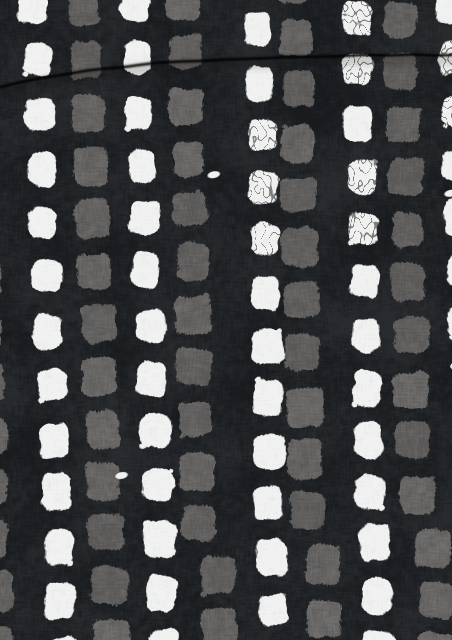
A Shadertoy shader for this pattern:

```glsl
// Block-printed cloth: leaning columns of white and grey dabs on black fabric.
// Each column repeats a rounded-box distance field with hashed size, tilt and shift;
// gradient noise roughens the edges, cracks the white paint and shades the weave.

const int COLUMN_COUNT = 10;
const vec3 BLACK_DARK = vec3(0.095, 0.105, 0.115);
const vec3 BLACK_WORN = vec3(0.165, 0.175, 0.185);
const vec3 GREY_DARK = vec3(0.35, 0.345, 0.34);
const vec3 GREY_LIGHT = vec3(0.47, 0.46, 0.45);
const vec3 WHITE = vec3(0.94, 0.945, 0.94);
const vec3 WHITE_WORN = vec3(0.71, 0.74, 0.76);

// x at the top, x at the bottom, first row, row spacing; grey and white alternate
const vec4 COLUMNS[COLUMN_COUNT] = vec4[COLUMN_COUNT](
    vec4(-0.045, -0.008, 0.030, 0.0813), vec4(0.053, 0.097, 0.010, 0.0845),
    vec4(0.130, 0.174, 0.014, 0.0820), vec4(0.210, 0.257, 0.006, 0.0837),
    vec4(0.288, 0.318, 0.001, 0.0818), vec4(0.404, 0.426, 0.047, 0.0824),
    vec4(0.461, 0.484, -0.023, 0.0822), vec4(0.555, 0.588, 0.028, 0.0823),
    vec4(0.623, 0.658, 0.032, 0.0822), vec4(0.706, 0.745, 0.010, 0.0825));

vec2 hash2(vec2 p) {
    vec3 q = fract(p.xyx * vec3(0.1031, 0.1030, 0.0973));
    q += dot(q, q.yzx + 33.33);
    return fract((q.xx + q.yz) * q.zy);
}

float gradientDot(vec2 cell, vec2 offset) {
    return dot(hash2(cell) * 2.0 - 1.0, offset);
}

float gradientNoise(vec2 p) {
    vec2 i = floor(p), f = p - i;
    vec2 u = f * f * f * (f * (f * 6.0 - 15.0) + 10.0);
    vec2 e = vec2(1.0, 0.0);
    return mix(mix(gradientDot(i, f), gradientDot(i + e, f - e), u.x),
               mix(gradientDot(i + e.yx, f - e.yx), gradientDot(i + 1.0, f - 1.0), u.x), u.y);
}

float cloudNoise(vec2 p) {
    return gradientNoise(p) + 0.5 * gradientNoise(p * 2.1 + 17.0) + 0.25 * gradientNoise(p * 4.3 + 41.0);
}

float coverage(float d, float blur) {
    return 1.0 - smoothstep(-blur, blur, d);
}

float roundedBox(vec2 p, vec2 halfSize, float corner) {
    vec2 q = abs(p) - halfSize + corner;
    return length(max(q, 0.0)) + min(max(q.x, q.y), 0.0) - corner;
}

vec2 rotate(vec2 p, float angle) {
    float c = cos(angle), s = sin(angle);
    return vec2(c * p.x - s * p.y, s * p.x + c * p.y);
}

// Hand-stamped dab: wobbly box, sometimes with a small nub of paint at a corner
float dabDistance(vec2 p, vec2 halfSize, float corner, float roughness, vec2 seed) {
    vec2 chance = hash2(seed + 7.0);
    vec2 q = rotate(p, (chance.x - 0.5) * 0.2);
    float d = roundedBox(q, halfSize, corner);
    vec2 side = sign(hash2(seed + 23.0) - 0.5);
    float nub = length(q - side * halfSize * vec2(0.8, 0.9)) - 0.0045;
    if (chance.y > 0.75) d = min(d, nub);
    return d + 0.007 * gradientNoise(p * 55.0 + seed * 9.0)
             + roughness * gradientNoise(p * vec2(300.0, 190.0) + seed * 5.0);
}

vec3 clothColor(vec2 p, float weave) {
    float wear = cloudNoise(p * 9.0) * 0.6 + cloudNoise(p * 70.0) * 0.35 + weave * 0.3;
    return mix(BLACK_DARK, BLACK_WORN, smoothstep(-0.5, 0.55, wear));
}

vec3 greyPaint(vec2 p, float weave, float tone) {
    float shade = 0.35 + 0.4 * tone + 0.35 * cloudNoise(p * 45.0) + 0.4 * weave;
    return mix(GREY_DARK, GREY_LIGHT, clamp(shade, 0.0, 1.0));
}

vec3 whitePaint(vec2 p, float weave, float cracking) {
    float crack = 1.0 - smoothstep(0.01, 0.06, abs(gradientNoise(p * vec2(85.0, 60.0))));
    vec3 paint = mix(WHITE, WHITE_WORN, clamp(0.15 * weave + 0.1 * cloudNoise(p * 60.0), 0.0, 1.0));
    return mix(paint, GREY_DARK, crack * cracking);
}

void mainImage(out vec4 fragColor, in vec2 fragCoord) {
    // Height is one unit; y runs down from the top edge
    vec2 p = vec2(fragCoord.x, iResolution.y - fragCoord.y) / iResolution.y;
    float blur = max(0.0015, 0.8 / iResolution.y);
    float weave = gradientNoise(p * vec2(330.0, 60.0)) + gradientNoise(p * vec2(60.0, 330.0));
    vec3 color = clothColor(p, weave);

    // Columns of dabs
    for (int i = 0; i < COLUMN_COUNT; i++) {
        vec4 column = COLUMNS[i];
        bool isGrey = i % 2 == 0;
        float row = round((p.y - column.z) / column.w);
        vec2 seed = vec2(float(i) * 3.0 + 11.0, row + 5.0);
        vec2 jitter = hash2(seed) - 0.5;
        vec2 center = vec2(0.0, column.z + row * column.w);
        center.x = mix(column.x, column.y, center.y);
        if (isGrey && column.x > 0.25) center.x += 0.024 * step(0.835, center.y);
        center += jitter * 0.006;

        vec2 halfSize = isGrey ? vec2(0.0265, 0.0290) : vec2(0.0228, 0.0265);
        halfSize *= mix(0.95, 1.03, center.y) * (0.92 + 0.16 * hash2(seed + 31.0));
        float d = dabDistance(p - center, halfSize, isGrey ? 0.013 : 0.015, isGrey ? 0.004 : 0.002, seed);
        float cracking = column.x > 0.35 ? 0.75 * step(center.y, 0.4) * step(-0.25, jitter.x) : 0.0;
        vec3 paint = isGrey ? greyPaint(p, weave, jitter.y) : whitePaint(p, weave, cracking);
        color = mix(color, paint, coverage(d, blur));
    }

    // Stray flecks of white paint
    vec2 flecks[3] = vec2[3](vec2(0.334, 0.273), vec2(0.190, 0.743), vec2(0.704, 0.302));
    for (int i = 0; i < 3; i++) {
        float d = length(rotate(p - flecks[i], 0.2) * vec2(0.7, 1.3)) - 0.0068;
        color = mix(color, WHITE, coverage(d, blur));
    }

    // Crease across the cloth near the top
    float crease = p.y - 0.084 - 0.053 * exp(-5.0 * p.x) - 0.003 * gradientNoise(p * 18.0);
    color *= 1.0 - 0.8 * exp(-pow(crease / 0.0028, 2.0));
    color *= 1.0 - 0.15 * exp(-pow((crease - 0.008) / 0.01, 2.0));
    fragColor = vec4(color, 1.0);
}
```
